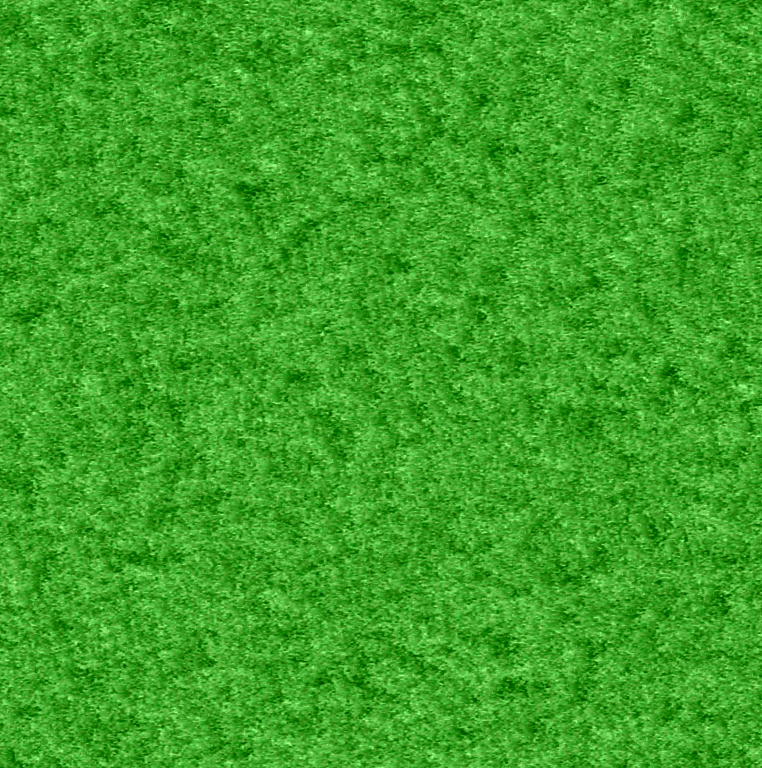
Reproduce this texture procedurally as a Shadertoy shader.

```glsl
#define GRASS_COLOR vec3(0.247, 0.645, 0.155)
#define BLADE_CELLS vec2(255.0, 400.0)
#define TUFT_CELLS vec2(100.0, 145.0)
#define CLUMP_CELLS vec2(36.0, 46.0)
#define BLADE_CONTRAST 0.34
#define TUFT_CONTRAST 0.16
#define CLUMP_CONTRAST 0.14
#define HOLLOW_DEPTH 0.10
#define RAGGEDNESS 0.014
#define GLINT 0.16
#define DRY_TINT 0.12

float hash(vec2 cell) {
    return fract(sin(dot(cell, vec2(127.1, 311.7))) * 43758.5453);
}

// Smooth value noise centred on zero
float noise(vec2 p) {
    vec2 cell = floor(p);
    vec2 f = fract(p);
    f = f * f * (3.0 - 2.0 * f);
    float low = mix(hash(cell), hash(cell + vec2(1.0, 0.0)), f.x);
    float high = mix(hash(cell + vec2(0.0, 1.0)), hash(cell + 1.0), f.x);
    return mix(low, high, f.y) - 0.5;
}

// Rotated layers hide the noise lattice
vec2 rotate(vec2 p, float angle) {
    float c = cos(angle), s = sin(angle);
    return vec2(c * p.x - s * p.y, s * p.x + c * p.y);
}

void mainImage(out vec4 fragColor, in vec2 fragCoord) {
    vec2 uv = fragCoord / iResolution.y;

    // Short, mostly horizontal blades in two crossing directions
    float blades = 0.75 * noise(rotate(uv, 0.12) * BLADE_CELLS)
                 + 0.75 * noise(rotate(uv, -0.22) * BLADE_CELLS * 1.13 + 53.0);

    // Blades fray the outlines of the tufts and clumps
    vec2 frayed = uv + RAGGEDNESS * vec2(blades, 0.6 * noise(uv * BLADE_CELLS + 91.0));
    float tufts = noise(rotate(frayed, 0.3) * TUFT_CELLS + 17.0);
    vec2 clumpPos = rotate(frayed, 0.45) * CLUMP_CELLS;
    float clumps = 0.6 * noise(clumpPos) + 0.7 * noise(clumpPos * 1.9 + 31.0);

    // Shaded hollows between clumps
    float hollows = smoothstep(0.08, 0.38, noise(rotate(frayed, -0.35) * CLUMP_CELLS * 1.2 + 71.0));

    // Sparse bright blade tips
    float tips = smoothstep(0.2, 0.45, noise(rotate(uv, 0.08) * BLADE_CELLS * 1.05 + 211.0));

    float light = BLADE_CONTRAST * blades + TUFT_CONTRAST * tufts
                + CLUMP_CONTRAST * clumps - HOLLOW_DEPTH * (hollows - 0.2)
                + GLINT * (tips - 0.12);

    // Yellowish dry blades
    float dryness = noise(uv * BLADE_CELLS * vec2(1.2, 0.9) + 137.0);
    vec3 color = GRASS_COLOR + light + DRY_TINT * dryness * vec3(1.0, -0.1, 0.4);

    fragColor = vec4(clamp(color, 0.0, 1.0), 1.0);
}
```
